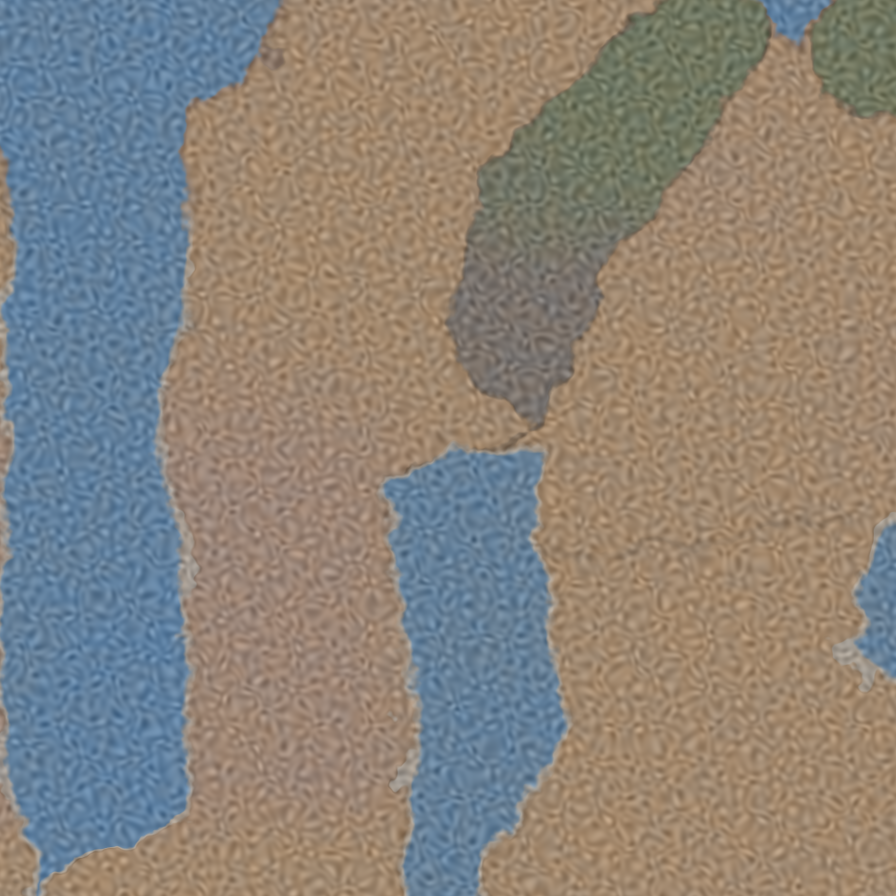
Reproduce this texture procedurally as a Shadertoy shader.

```glsl
// Weathered sandy wall with peeled blue channels and a green-grey patch.
// Shapes are distance fields with ragged edges; pale and dark rims line them.
// Layered sines of similar wavelength, bent by noise, give the wormy grain.

#define SAND vec3(0.628, 0.530, 0.428)
#define ROSE vec3(0.606, 0.517, 0.462)
#define BLUE vec3(0.375, 0.500, 0.622)
#define SLATE vec3(0.408, 0.500, 0.578)
#define GREEN vec3(0.440, 0.465, 0.378)
#define GREY vec3(0.475, 0.447, 0.425)
#define PALE vec3(0.640, 0.625, 0.600)
#define DARK vec3(0.385, 0.335, 0.285)
#define GRAIN_FREQ 74.0
#define GRAIN_GAIN 0.036
#define RAGGED 0.045
#define SOFT 0.0035

float hash(vec2 p) {
    p = fract(p * vec2(0.1031, 0.1137));
    p += dot(p, p.yx + 33.33);
    return fract((p.x + p.y) * p.x * 17.0);
}

float noise(vec2 p) {
    vec2 i = floor(p), f = fract(p);
    f = f * f * (3.0 - 2.0 * f);
    return mix(mix(hash(i), hash(i + vec2(1, 0)), f.x),
               mix(hash(i + vec2(0, 1)), hash(i + vec2(1, 1)), f.x), f.y);
}

float fbm(vec2 p) {
    float sum = 0.0, amp = 0.5;
    for (int i = 0; i < 4; i++) {
        sum += amp * noise(p);
        p = p * 2.1 + 17.3;
        amp *= 0.5;
    }
    return sum;
}

// Sines in many directions, bent so that they break into short worms
float grain(vec2 p) {
    vec2 bend = vec2(noise(p * 50.0), noise(p * 50.0 + 60.0)) * 0.011;
    float sum = 0.0;
    for (int i = 0; i < 12; i++) {
        float k = float(i), angle = k * 2.4;
        float freq = 6.2832 * GRAIN_FREQ * (0.7 + 0.6 * fract(k * 0.618));
        sum += sin(dot(p + bend, vec2(cos(angle), sin(angle))) * freq + k * k * 1.7);
    }
    return sum / 2.45;
}

// Capsule whose radius runs from ra to rb
float taper(vec2 p, vec2 a, vec2 b, float ra, float rb) {
    vec2 ab = b - a;
    float h = clamp(dot(p - a, ab) / dot(ab, ab), 0.0, 1.0);
    return length(p - a - ab * h) - mix(ra, rb, h);
}

float leftChannel(vec2 p) {
    float right = 0.207 + 0.10 * smoothstep(0.83, 0.98, p.y)
                - 0.035 * exp(-pow((p.y - 0.5) / 0.09, 2.0))
                - 0.018 * exp(-pow((p.y - 0.84) / 0.03, 2.0))
                - 0.16 * smoothstep(0.10, 0.0, p.y);
    float left = 0.008 + 0.035 * smoothstep(0.18, 0.0, p.y)
               - 0.03 * smoothstep(0.82, 0.9, p.y);
    return max(p.x - right, left - p.x) * 0.85;
}

float middleChannel(vec2 p) {
    float left = 0.435 + 0.028 * smoothstep(0.4, 0.2, p.y);
    float right = 0.600 + 0.024 * smoothstep(0.42, 0.28, p.y)
                - 0.095 * smoothstep(0.20, 0.0, p.y);
    float top = p.y - 0.45 - 0.75 * (p.x - 0.435) + 2.8 * pow(max(p.x - 0.435, 0.0), 2.0);
    return max(max(left - p.x, p.x - right), top) * 0.9;
}

float greenPatch(vec2 p) {
    float d = taper(p, vec2(0.592, 0.530), vec2(0.578, 0.625), 0.004, 0.073);
    d = min(d, taper(p, vec2(0.578, 0.625), vec2(0.610, 0.750), 0.073, 0.082));
    d = min(d, taper(p, vec2(0.610, 0.750), vec2(0.785, 0.960), 0.082, 0.070));
    return min(d, taper(p, vec2(0.985, 0.945), vec2(1.05, 1.0), 0.075, 0.12));
}

void mainImage(out vec4 fragColor, in vec2 fragCoord) {
    vec2 uv = fragCoord / iResolution.xy;
    vec2 rag = vec2(fbm(uv * 26.0), fbm(uv * 26.0 + 40.0)) - 0.47;
    vec2 p = uv + RAGGED * rag;

    // Shapes
    float channel = leftChannel(p), block = middleChannel(p);
    float blue = min(channel, block);
    blue = min(blue, length((p - vec2(1.025, 0.325)) * vec2(1.0, 0.72)) - 0.067);
    blue = min(blue, taper(p, vec2(0.885, 1.0), vec2(0.885, 0.975), 0.045, 0.020));
    float green = greenPatch(p);

    // Sandy ground with rosy areas
    float cloud = fbm(uv * 5.0 + 8.0);
    float rosy = smoothstep(0.68, 0.42, uv.y) * smoothstep(0.55, 0.36, uv.x);
    rosy *= smoothstep(0.03, 0.14, uv.y);
    rosy = clamp(rosy + 0.9 * (cloud - 0.42), 0.0, 1.0);
    vec3 color = mix(SAND, ROSE, rosy);

    // Faint cracks above the blue blocks
    float crack = taper(p, vec2(0.46, 0.475), vec2(0.585, 0.515), 0.001, 0.003);
    float seam = taper(p, vec2(0.62, 0.375), vec2(0.94, 0.425), 0.001, 0.001);
    color = mix(color, DARK, 0.5 * smoothstep(SOFT * 1.5, 0.0, crack));
    color = mix(color, DARK, 0.18 * smoothstep(SOFT * 2.0, 0.0, seam));

    // Chipped pale rim around blue, with a shadow outside it
    float chips = smoothstep(0.52, 0.80, fbm(uv * 15.0 + 3.0));
    float width = 0.002 + 0.045 * chips;
    float rim = 1.0 - smoothstep(width, width + 0.007, blue);
    float low = smoothstep(0.85, 0.68, uv.y);
    float shade = smoothstep(0.007, 0.0, abs(blue - width - 0.005));
    color = mix(color, DARK, 0.35 * shade * noise(uv * 30.0));
    color = mix(color, mix(ROSE * 0.85, PALE, low), 0.75 * rim);

    // Green fading to grey, with a dark outline
    vec3 moss = mix(GREY, GREEN, smoothstep(0.66, 0.90, uv.y + 0.25 * (cloud - 0.47)));
    color = mix(color, moss, smoothstep(SOFT, -SOFT, green));
    float outline = smoothstep(0.006, 0.0, abs(green));
    color = mix(color, DARK, outline * (0.2 + 0.5 * noise(uv * 22.0)));

    // Blue on top
    float dull = clamp(step(block, channel) * 0.6 + 1.5 * (cloud - 0.38), 0.0, 1.0);
    color = mix(color, mix(BLUE, SLATE, dull), smoothstep(SOFT, -SOFT, blue));

    // Grain and slight colour drift
    color += GRAIN_GAIN * grain(uv) * vec3(1.0, 0.99, 0.96);
    color += 0.03 * (noise(uv * 60.0 + 9.0) - 0.5) * vec3(1.0, 0.0, -1.0);
    fragColor = vec4(clamp(color, 0.0, 1.0), 1.0);
}
```
